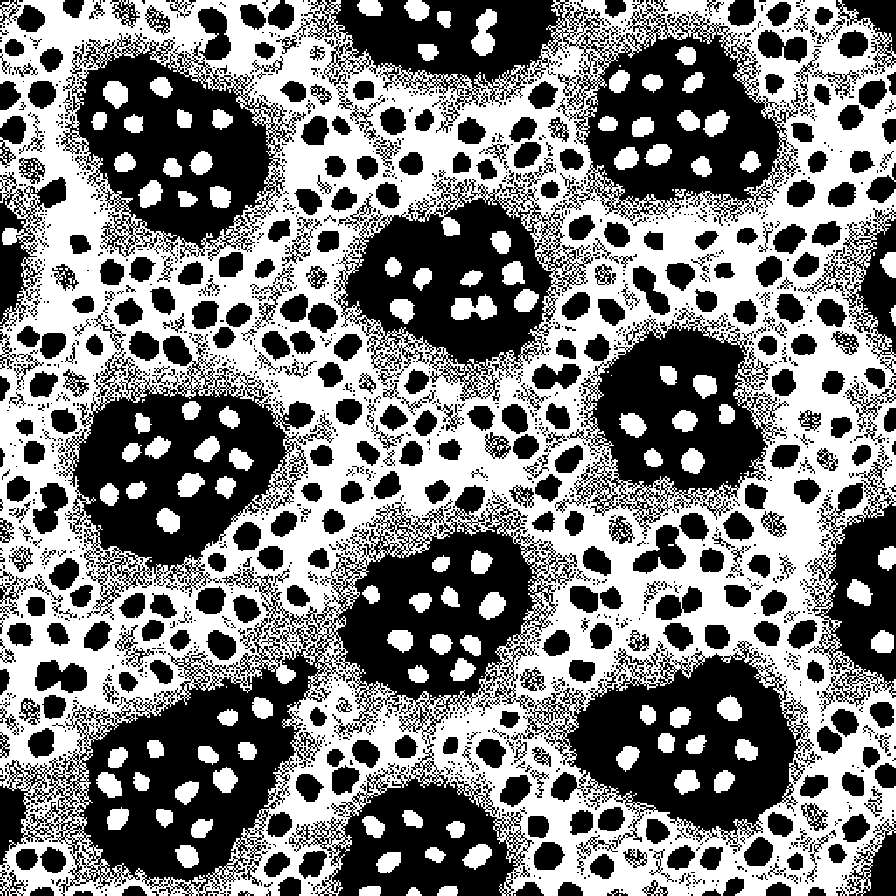
Give the GLSL for this pattern, as a Shadertoy shader.

```glsl
// Stippled tissue: large ragged black bodies with white spots, set in a field
// of small black nuclei with white halos. Staggered jittered lattices place
// both; a tone field is then thresholded by fine grain into black and white.

vec2 hash2(vec2 p) {
    vec3 q = fract(p.xyx * vec3(0.1031, 0.1030, 0.0973));
    q += dot(q, q.yzx + 33.33);
    return fract((q.xx + q.yz) * q.zy);
}

float noise(vec2 p) {
    vec2 i = floor(p), f = fract(p);
    f = f * f * (3.0 - 2.0 * f);
    return mix(mix(hash2(i).x, hash2(i + vec2(1, 0)).x, f.x),
               mix(hash2(i + vec2(0, 1)).x, hash2(i + vec2(1, 1)).x, f.x), f.y);
}

// Distance to the nearest tapered body, on columns shifted by half a step
float bodyDistance(vec2 p) {
    float nearest = 1.0;
    float column = round((p.x - 0.2) / 0.285);
    for (int i = -1; i <= 1; i++) {
        float x = column + float(i);
        float shift = 0.505 + 0.165 * mod(x, 2.0);
        float row = round((p.y - shift) / 0.345);
        for (int j = -1; j <= 1; j++) {
            vec2 id = vec2(x, row + float(j));
            vec2 shape = hash2(id + 41.0), extra = hash2(id + 87.0);
            vec2 centre = vec2(0.2 + 0.285 * id.x, shift + 0.345 * id.y);
            centre += (hash2(id + 13.0) - 0.5) * 0.045;

            // Taper along a random axis, sometimes drawn out into a thin tail
            float angle = 6.2832 * shape.x;
            vec2 axis = vec2(cos(angle), sin(angle));
            float reach = 0.02 + 0.075 * shape.y;
            vec2 q = p - centre + axis * reach * 0.4;
            float along = dot(q, axis);
            float t = clamp(along / reach, 0.0, 1.0);
            float d = length(q - axis * reach * t) - mix(0.09, 0.06, t) - 0.008 * extra.y;
            if (extra.x > 0.72) {
                float tail = length(q - axis * clamp(along, 0.0, 0.19)) - 0.027;
                d = min(d, tail);
            }
            nearest = min(nearest, d);
        }
    }
    return nearest;
}

// Nearest spot of a jittered hexagonal lattice: centre in xy, id in zw
vec4 nearestSpot(vec2 p) {
    vec2 pitch = vec2(0.046, 0.041);
    vec4 best = vec4(0);
    float bestDistance = 9.0;
    float row = round(p.y / pitch.y);
    for (int j = -1; j <= 1; j++) {
        float y = row + float(j);
        float shift = 0.5 * mod(y, 2.0);
        float column = round(p.x / pitch.x - shift);
        for (int i = -1; i <= 1; i++) {
            vec2 id = vec2(column + float(i), y);
            vec2 centre = (id + vec2(shift, 0) + (hash2(id + 150.0) - 0.5) * 0.48) * pitch;
            float d = distance(p, centre);
            if (d < bestDistance) {
                bestDistance = d;
                best = vec4(centre, id);
            }
        }
    }
    return best;
}

// High-passed random threshold, so that the grains spread evenly
float grain(vec2 c) {
    float around = hash2(c + vec2(1, 0)).x + hash2(c - vec2(1, 0)).x
                 + hash2(c + vec2(0, 1)).x + hash2(c - vec2(0, 1)).x;
    return 0.5 + hash2(c).x - 0.25 * around;
}

void mainImage(out vec4 fragColor, in vec2 fragCoord) {
    const float WHITE = -0.7, STIPPLE = 0.43, BLACK = 1.7;
    vec2 cell = floor(fragCoord / iResolution.y * 512.0);
    vec2 p = (cell + 0.5) / 512.0;

    // Ragged outline: broad bulges plus fine teeth
    float body = bodyDistance(p) + 0.018 * (noise(p * 18.0 + 60.0) - 0.5)
               + 0.015 * (noise(p * 95.0 + 20.0) - 0.5);

    // One spot per lattice site, slightly oval and uneven
    vec4 spot = nearestSpot(p);
    vec2 traits = hash2(spot.zw + 310.0), offset = p - spot.xy;
    float angle = 6.2832 * traits.y;
    offset += 0.16 * offset.yx * vec2(cos(angle), cos(angle));
    float spotDistance = length(offset) + 0.006 * (noise(p * 130.0 + 9.0) - 0.5);
    float siteDepth = bodyDistance(spot.xy);

    // Ground: stipple that thins into white patches away from the bodies
    float patches = smoothstep(0.46, 0.66, noise(p * 30.0 + 75.0));
    patches *= smoothstep(0.015, 0.045, body);
    float tone = mix(STIPPLE, WHITE, 0.85 * patches);

    // Nuclei with halos, some of them broken up by grain
    if (siteDepth > 0.027) {
        float radius = mix(0.008, 0.0155, sqrt(traits.x));
        float halo = smoothstep(radius + 0.010, radius + 0.005, spotDistance);
        float core = smoothstep(radius + 0.001, radius - 0.001, spotDistance);
        tone = mix(tone, WHITE, halo);
        tone = mix(tone, traits.y > 0.86 ? 0.6 : BLACK, core);
    }

    // Black bodies and the white spots that lie well inside them
    float inside = smoothstep(0.0015, -0.0015, body);
    tone = mix(tone, BLACK, inside);
    if (siteDepth < -0.018) {
        float radius = min(mix(0.0095, 0.0135, traits.x), -0.5 * siteDepth);
        tone = mix(tone, WHITE, inside * smoothstep(radius + 0.001, radius - 0.001, spotDistance));
    }

    fragColor = vec4(vec3(step(tone, grain(cell))), 1.0);
}
```
